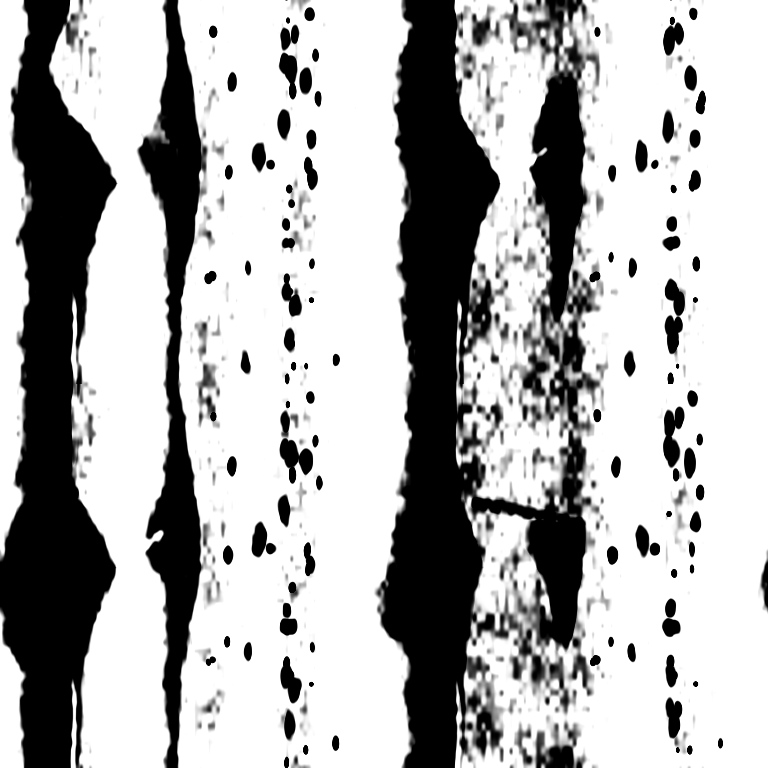
A WebGL 2 fragment shader for this texture:

```glsl
#version 300 es
precision highp float;
// Weathered black and white bark: dark vertical strips, pale grained panels and a speckled field, in 2 by 2 tiles.

#define TILES 2.0
#define SHIFT 0.05        // lets the dark strip bulge past the left side of its tile
#define GRAIN 0.95        // strength of the fine grain
#define CONTRAST 0.27     // half width of the black to white ramp
#define MARKS 46          // dark flecks per tile
#define KEEP 0.86         // share of flecks kept in each tile
#define TIP_Y 0.478       // height of the wedge tip, from the tile top
#define PANEL_INK 0.42    // grey of the grained panels

uniform vec2 u_resolution;
out vec4 fragColor;

float hash(vec2 p) {
  vec3 a = fract(p.xyx * vec3(0.1031, 0.1030, 0.0973));
  a += dot(a, a.yzx + 33.33);
  return fract((a.x + a.y) * a.z);
}

// Value noise whose lattice wraps over the whole canvas
float noise(vec2 p, vec2 cells) {
  p *= cells;
  vec2 i = floor(p), f = fract(p), period = cells * TILES;
  f = f * f * (3.0 - 2.0 * f);
  vec2 a = mod(i, period), b = mod(i + 1.0, period);
  return mix(mix(hash(a), hash(vec2(b.x, a.y)), f.x),
             mix(hash(vec2(a.x, b.y)), hash(b), f.x), f.y);
}

float bell(float x, float width) { x /= width; return exp(-x * x); }

float wrapped(float x) { return fract(x + 0.5) - 0.5; }

float below(float edge, float soft, float x) {
  return 1.0 - smoothstep(edge - soft, edge + soft, x);
}

float segment(vec2 p, vec2 a, vec2 b) {
  vec2 d = b - a;
  return length(p - a - d * clamp(dot(p - a, d) / dot(d, d), 0.0, 1.0));
}

// Broad strip on the left, with a wedge pointing right
float strip(vec2 q, vec2 tile, float wobble) {
  float left = 0.06 + 0.035 * wobble;
  float bulge = smoothstep(0.15, 0.55, q.y) * below(0.68, 0.08, q.y);
  left -= mix(0.035 * bell(q.y - 0.27, 0.12), 0.065 * bulge, tile.y);
  float d = q.y - TIP_Y;
  float wedge = d < 0.0 ? clamp(1.0 + d / 0.18, 0.0, 1.0) : exp(-6.5 * d);
  float right = 0.205 + mix(0.105, 0.055, tile.x * tile.y) * wedge;
  right -= 0.075 * (1.0 - tile.x) * (1.0 - tile.y) * bell(q.y - 0.17, 0.12);
  right += 0.012 * wobble;
  float ink = smoothstep(left - 0.03, left + 0.03, q.x) * below(right, 0.016, q.x);
  // Thin pale slit near the right side
  float slit = bell(q.x - 0.193 - 0.008 * wobble, 0.007);
  return ink - 0.8 * slit * below(0.22, 0.04, abs(wrapped(q.y)));
}

// Narrow winding band right of the panel
float band(vec2 q, vec2 tile, float wobble) {
  float right = 0.492 - 0.028 * cos(6.2832 * (q.y + 0.08)) + 0.012 * wobble;
  float left = 0.432 - 0.06 * bell(q.y - 0.4, 0.11) + 0.02 * wobble;
  float ink = smoothstep(left - 0.022, left + 0.022, q.x) * below(right, 0.012, q.x);
  float upper = smoothstep(0.14, 0.25, q.y) * below(0.86, 0.12, q.y);
  float lower = smoothstep(0.33, 0.37, q.y) * below(0.7, 0.06, q.y);
  ink *= mix(1.0, mix(upper, lower, tile.y), tile.x);
  // Worn grey patch beside the tip
  float worn = bell(q.y - mix(0.34, 0.56, tile.y), 0.08) * bell(q.x - 0.4, 0.07);
  return ink * (1.0 - 0.4 * worn * (1.0 - tile.x));
}

// Pale panel between strip and band, grey in the second column
float panel(vec2 q, vec2 tile, float cloud) {
  float span = smoothstep(0.17, 0.21, q.x) * below(0.54, 0.07, q.x);
  float grey = PANEL_INK + 0.14 * smoothstep(0.35, 0.5, q.x) - 0.09 * bell(q.x - 0.33, 0.06);
  float ink = tile.x * span * (grey + 0.3 * cloud);
  ink = max(ink, 0.48 * bell(wrapped(q.y - 0.12), 0.2) * bell(q.x - 0.2, 0.06));
  float crack = segment(q, vec2(0.24, 0.31), vec2(0.51, 0.36));
  return max(ink, 0.85 * tile.x * tile.y * bell(crack, 0.022));
}

// Small flecks, mostly gathered in two upright rows
float flecks(vec2 q, vec2 tile, float rough) {
  float ink = 0.0;
  for (int i = 0; i < MARKS; i++) {
    float k = float(i);
    float h = hash(vec2(k, 3.7)), s = hash(vec2(k, 17.3));
    float x = 0.755 + 0.03 * (h - 0.5);
    if (i % 4 == 1) x = 0.815 + 0.05 * (h - 0.5);
    if (i % 4 == 3) x = 0.54 + 0.4 * h * h;
    vec2 d = vec2(q.x - x, wrapped(q.y - hash(vec2(k, 41.9))));
    float width = 0.006 + 0.012 * s * s;
    d /= width * vec2(1.0, 1.0 + 1.4 * hash(vec2(k, 59.1)));
    float kept = step(hash(vec2(k + 71.0, tile.x + 2.0 * tile.y)), KEEP);
    ink = max(ink, kept * below(1.0, 0.5, length(d) + 0.9 * rough));
  }
  return ink;
}

void main() {
  vec2 uv = gl_FragCoord.xy / u_resolution;
  vec2 p = vec2(uv.x, 1.0 - uv.y) * TILES + vec2(SHIFT, 0.0);
  vec2 tile = mod(floor(p), TILES);
  vec2 q = fract(p) - vec2(SHIFT, 0.0);

  float fine = noise(p, vec2(84.0, 46.0)) - 0.5;
  float coarse = noise(p, vec2(38.0, 16.0)) - 0.5;
  float wobble = noise(p, vec2(7.0, 13.0)) - 0.5;
  float grain = 0.75 * fine + 0.4 * coarse;

  float ink = max(strip(q, tile, wobble), band(q, tile, wobble));
  ink = max(ink, panel(q, tile, wobble));
  // Faint dust over the open field
  float dust = 0.36 * bell(q.x - 0.54, 0.06) + 0.3 * bell(q.x - 0.77, 0.06);
  ink = max(ink, dust * (0.8 + wobble));
  ink = max(ink, flecks(q, tile, coarse));

  // Pale wedge and seam running up from the tip
  float ridge = abs(tile.x - tile.y);
  float seam = bell(segment(q, vec2(0.315, 0.475), vec2(0.42, 0.39)), 0.011);
  float light = bell(segment(q, vec2(0.39, 0.25), vec2(0.32, 0.45)), 0.026);
  ink -= ridge * max(0.75 * seam, 0.4 * light);

  float tone = 1.5 * ink - 0.25 + GRAIN * grain;
  fragColor = vec4(vec3(below(0.5, CONTRAST, tone)), 1.0);
}
```
